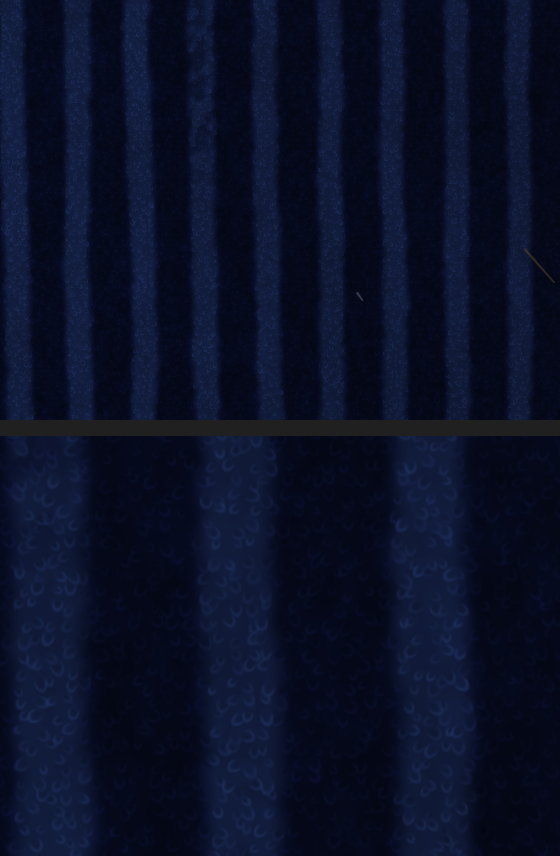
Top: the whole. Bottom: its middle third, enlarged.
A WebGL 2 fragment shader for this texture:

```glsl
#version 300 es
precision highp float;
// Navy terry cloth with nine ragged blue stripes, slightly leaning to the left.
// Jittered cells each lay one U-shaped yarn loop over a soft striped ground;
// a loop takes its colour from the stripe under its centre, so edges are frayed.

uniform vec2 u_resolution;
out vec4 fragColor;

#define PITCH 0.1504        // distance between stripes, canvas height = 1
#define FIRST_STRIPE 0.035  // centre of the leftmost stripe
#define HALF_WIDTH 0.0285
#define WOBBLE 0.014
#define LEAN 0.022
#define CELL vec2(0.0130, 0.0125)
#define LOOP_RADIUS 0.0088
#define YARN 0.0025         // half thickness of the loop rim
#define THIN_STRIPE 3.0     // stripe whose upper part is worn

const vec3 GROUND = vec3(0.021, 0.038, 0.115);
const vec3 GROUND_RIM = vec3(0.014, 0.021, 0.055);
const vec3 PILE = vec3(0.076, 0.123, 0.262);
const vec3 PILE_RIM = vec3(0.036, 0.052, 0.085);
const vec3 STRAW = vec3(0.25, 0.21, 0.14);
const vec3 LINT = vec3(0.30, 0.30, 0.36);

vec3 hash3(vec2 p) {
  vec3 q = fract(p.xyx * vec3(0.1031, 0.1030, 0.0973));
  q += dot(q, q.yxz + 33.33);
  return fract((q.xxy + q.yzz) * q.zyx);
}

float noise(vec2 p) {
  vec2 i = floor(p), f = fract(p);
  f = f * f * (3.0 - 2.0 * f);
  float a = mix(hash3(i).x, hash3(i + vec2(1, 0)).x, f.x);
  float b = mix(hash3(i + vec2(0, 1)).x, hash3(i + vec2(1, 1)).x, f.x);
  return mix(a, b, f.y);
}

// x: signed distance to the nearest stripe edge, y: bare gaps in the worn part
vec2 stripe(vec2 p) {
  float lean = LEAN * (0.5 - p.y) * (1.0 - p.x / 1.35);
  float x = p.x - FIRST_STRIPE - lean;
  float id = floor(x / PITCH + 0.5);
  x -= id * PITCH;
  float sway = noise(vec2(id * 7.0 + 20.5, p.y * 5.0)) - 0.5;
  sway += 0.4 * (noise(vec2(id * 5.0 + 90.5, p.y * 16.0)) - 0.5);
  x -= WOBBLE * sway;

  // Each side frays on its own
  float side = id * 3.0 + 50.5 + step(0.0, x) * 40.0;
  float halfWidth = HALF_WIDTH - 0.0025 * p.x;
  halfWidth += 0.006 * (noise(vec2(side, p.y * 14.0)) - 0.5);
  halfWidth += 0.006 * (noise(vec2(side + 200.0, p.y * 48.0)) - 0.5);

  float wear = (1.0 - step(0.5, abs(id - THIN_STRIPE))) * smoothstep(0.52, 0.66, p.y);
  float gap = noise(vec2(p.x * 42.0, (p.y - 0.6 * p.x) * 52.0));
  return vec2(abs(x) - halfWidth, wear * smoothstep(0.38, 0.72, gap));
}

// Lays the loops of the surrounding cells over the ground, in a fixed order
vec3 terry(vec2 p, vec3 color) {
  vec2 home = floor(p / CELL);
  for (int j = 1; j >= -1; j--) {
    for (int i = -1; i <= 1; i++) {
      vec2 id = home + vec2(i, j);
      vec3 rnd = hash3(id + 40.0);
      vec3 look = hash3(id + 311.0);
      vec2 center = (id + 0.5 + 0.75 * (rnd.xy - 0.5)) * CELL;
      vec2 s = stripe(center);
      float lit = smoothstep(0.004, -0.005, s.x) * (1.0 - 0.65 * s.y);

      // Rotated, tall ring, open at the top
      float turn = (rnd.z - 0.5) * 2.4;
      float c = cos(turn), n = sin(turn);
      vec2 q = mat2(c, -n, n, c) * (p - center);
      float radius = LOOP_RADIUS * mix(0.65, 1.0, look.x);
      float ring = length(q * vec2(1.35, 0.90)) - radius + YARN;
      float open = smoothstep(radius * 0.5, -radius * 0.4, q.y);
      float body = smoothstep(YARN, -YARN, ring - YARN * 0.3) * mix(0.35, 1.0, open);
      float rim = smoothstep(YARN, 0.0, abs(ring)) * open;
      float hollow = smoothstep(0.0, -radius * 0.8, ring);

      vec3 yarn = mix(GROUND, PILE, lit) * mix(0.84, 1.14, look.y);
      yarn *= 1.0 - 0.24 * hollow;
      color = mix(color, yarn, body * mix(0.50, 0.62, lit));
      color += mix(GROUND_RIM, PILE_RIM, lit) * rim * mix(0.25, 0.85, look.z);
    }
  }
  return color;
}

// Coverage of a short tapering fibre from a to b
float fibre(vec2 p, vec2 a, vec2 b, float width) {
  vec2 ab = b - a, ap = p - a;
  float t = clamp(dot(ap, ab) / dot(ab, ab), 0.0, 1.0);
  float w = width * mix(1.3, 0.8, t);
  return smoothstep(w + 0.0015, w - 0.0015, length(ap - ab * t));
}

void main() {
  vec2 p = gl_FragCoord.xy / u_resolution.y;

  // Soft striped ground under the pile
  vec2 s = stripe(p);
  float band = smoothstep(0.010, -0.010, s.x) * (1.0 - 0.55 * s.y);
  vec3 color = mix(GROUND * 0.85, PILE * 0.86, band);
  color = terry(p, color);

  // Blue haze spilling over the edges, then mottling of the dark furrows
  float haze = smoothstep(0.016, 0.0, s.x) * (1.0 - band);
  color += vec3(0.010, 0.016, 0.038) * haze;
  float mottle = noise(p * vec2(75.0, 60.0)) * 0.6 + noise(p * vec2(26.0, 20.0)) * 0.4;
  color *= mix(mix(0.72, 1.28, mottle), mix(0.90, 1.10, mottle), band);

  // Broad unevenness and a slight falloff to the right
  color *= 0.93 + 0.14 * noise(p * 6.0 + 13.0);
  color *= 1.07 - 0.11 * p.x;

  // Two stray fibres caught in the pile
  color = mix(color, STRAW, 0.75 * fibre(p, vec2(1.250, 0.406), vec2(1.319, 0.328), 0.0022));
  color = mix(color, LINT, 0.70 * fibre(p, vec2(0.851, 0.302), vec2(0.863, 0.285), 0.0022));
  fragColor = vec4(color, 1.0);
}
```
